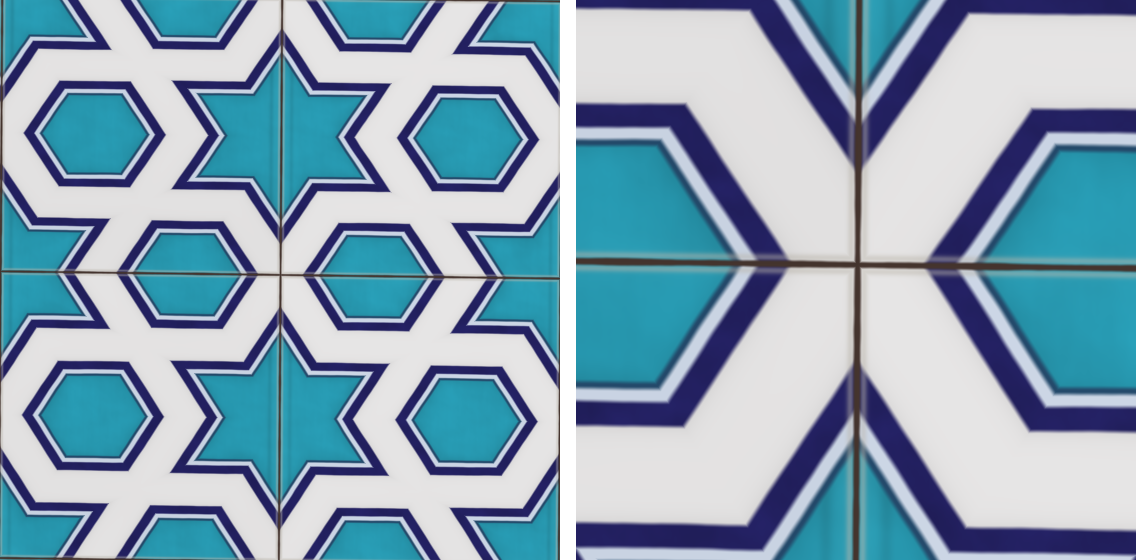
Left: the whole. Right: its middle third, enlarged.
A Shadertoy shader for this pattern:

```glsl
// Four glazed tiles forming a teal and navy lattice of six-pointed stars and hexagons.

const vec3 WHITE = vec3(0.905, 0.900, 0.900);
const vec3 NAVY  = vec3(0.135, 0.125, 0.375);
const vec3 TEAL  = vec3(0.155, 0.610, 0.705);
const vec3 PALE  = vec3(0.800, 0.840, 0.900);
const vec3 INK   = vec3(0.140, 0.290, 0.420);
const vec3 GROUT = vec3(0.270, 0.205, 0.180);

const vec2 JOINT = vec2(0.501, 0.509);        // where the four tiles meet
const vec2 HALF_CELL = vec2(1.0, 0.57735);    // half of the repeat
const float STAR_APOTHEM = 0.226;
const float HEX_APOTHEM = 0.220;

// Mitred distance to a hexagon with points left and right
float hexagon(vec2 p, float apothem) {
    p = abs(p);
    return max(p.y, dot(p, vec2(0.866, 0.5))) - apothem;
}

// Mitred distance to a star made of two triangles
float hexagram(vec2 p, float apothem) {
    float side = 0.866 * abs(p.x);
    float up = max(-p.y, side + 0.5 * p.y);
    float down = max(p.y, side - 0.5 * p.y);
    return min(up, down) - apothem;
}

// One star and one hexagon in the folded cell
float motif(vec2 p) {
    float star = hexagram(p - vec2(0.0, HALF_CELL.y), STAR_APOTHEM);
    float hex = hexagon(p - vec2(1.0 / 3.0, 0.0), HEX_APOTHEM);
    return min(star, hex);
}

// Mirror into a quarter cell, then use its half-turn symmetry
float lattice(vec2 p) {
    vec2 period = 2.0 * HALF_CELL;
    vec2 q = abs(p - period * round(p / period));
    return min(motif(q), motif(HALF_CELL - q));
}

// Layered sines in -1..1 for uneven glaze
float waves(vec2 p) {
    float sum = 0.0, gain = 0.5;
    for (int i = 0; i < 4; i++) {
        sum += gain * sin(p.x + 1.7 * sin(p.y)) * cos(0.8 * p.y + float(i));
        p = mat2(1.6, 1.2, -1.2, 1.6) * p + 2.3;
        gain *= 0.5;
    }
    return sum;
}

float above(float edge, float value, float soft) {
    return smoothstep(edge - soft, edge + soft, value);
}

void mainImage(out vec4 fragColor, in vec2 fragCoord) {
    vec2 uv = fragCoord / iResolution.xy;
    float pixel = 1.0 / min(iResolution.x, iResolution.y);

    // Slightly tilted tiles, the lower row a little taller
    vec2 q = uv - JOINT;
    q += vec2(-0.006 * q.y, 0.013 * q.x);
    vec2 tileSize = vec2(0.5, q.y > 0.0 ? 0.495 : 0.512);
    vec2 tile = q / tileSize;
    vec2 id = floor(tile);
    vec2 toEdge = (0.5 - abs(fract(tile) - 0.5)) * tileSize;

    // Outline with a faint hand-printed wobble
    vec2 p = tile * vec2(1.0, 2.0 * HALF_CELL.y);
    float depth = -lattice(p) + 0.0015 * waves(p * 17.0 + id * 5.0);
    float soft = max(2.0 * pixel, 0.004);

    // Glaze: streaks along the tile, pooling by the lines, paler rims
    float streak = waves(vec2(p.x * 26.0, p.y * 3.0) + id * 3.7);
    float mottle = waves(p * 31.0 + id * 9.1);
    float pool = exp(-max(depth - 0.059, 0.0) * 45.0);
    vec3 teal = TEAL * (1.0 + 0.035 * streak + 0.025 * mottle - 0.09 * pool);
    float rim = exp(-toEdge.x * 90.0) + 0.6 * exp(-toEdge.y * 110.0);
    teal = mix(teal, vec3(0.30, 0.68, 0.74), 0.28 * rim);
    teal *= 1.0 - 0.08 * exp(-pow((toEdge.x - 0.018) / 0.004, 2.0));

    vec3 white = WHITE * (1.0 + 0.008 * waves(p * 2.0 + id));
    white *= 1.0 - 0.06 * exp(-max(-depth, 0.0) * 90.0);

    // Bands from the white strap inward
    vec3 color = mix(white, NAVY * (1.0 + 0.10 * mottle), above(0.0, depth, soft));
    color = mix(color, PALE, above(0.033, depth, soft));
    color = mix(color, INK, above(0.050, depth, soft));
    color = mix(color, teal, above(0.059, depth, soft));

    // Rounded tile edges and the dark joints between them
    float gap = min(toEdge.x, toEdge.y);
    float chip = 0.0005 * waves(uv * 60.0);
    color = mix(color, vec3(0.74, 0.72, 0.68), 0.45 * exp(-pow((gap - 0.004) / 0.0022, 2.0)));
    color = mix(GROUT, color, above(0.0019 + chip, gap, max(pixel, 0.0011)));

    // Soft light with a small change from tile to tile
    color *= 0.99 + 0.012 * sin(id.x * 2.1 + id.y * 4.3) + 0.02 * (uv.y - 0.5);
    fragColor = vec4(clamp(color, 0.0, 1.0), 1.0);
}
```
